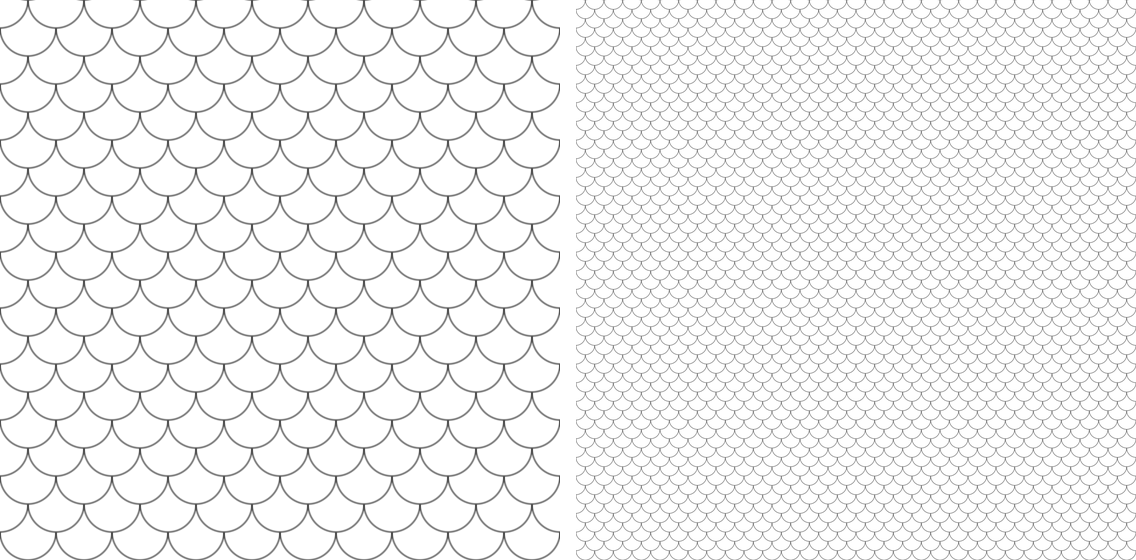
Left: one tile. Right: repeated 3 by 3.
Write a Shadertoy shader that draws this pattern.

```glsl
// Fish-scale tiling: thin grey semicircles on white, 10 across and 20 rows down.
// Alternate rows shift by half a scale; each arc is drawn from its distance,
// and neighbouring arcs add up to darker stems where they meet.

// Ink coverage of a unit circle's outline; the offset is from its centre.
float arcInk(vec2 offset, float soft) {
    return 1.0 - smoothstep(0.0, soft, abs(length(offset) - 1.0));
}

void mainImage(out vec4 fragColor, in vec2 fragCoord) {
    // One unit is a scale radius: scales are 2 wide, rows 1 high.
    vec2 p = fragCoord / iResolution.xy * 20.0;
    float pixel = 20.0 / min(iResolution.x, iResolution.y);
    float soft = max(0.06, 1.2 * pixel);

    // The pixel's own row, then the row above whose line dips below its edge.
    float ink = 0.0;
    for (int i = 0; i < 2; i++) {
        float row = floor(p.y) + float(i);
        float x = abs(mod(p.x + row, 2.0) - 1.0);
        float y = p.y - row - 1.0;
        ink += arcInk(vec2(x, y), soft) + arcInk(vec2(2.0 - x, y), soft);
    }

    // Overlaps darken up to a limit; lines too thin for the canvas fade.
    float darkness = min(0.55 * ink, 0.68) * 0.06 / soft;
    fragColor = vec4(vec3(1.0 - darkness), 1.0);
}
```
